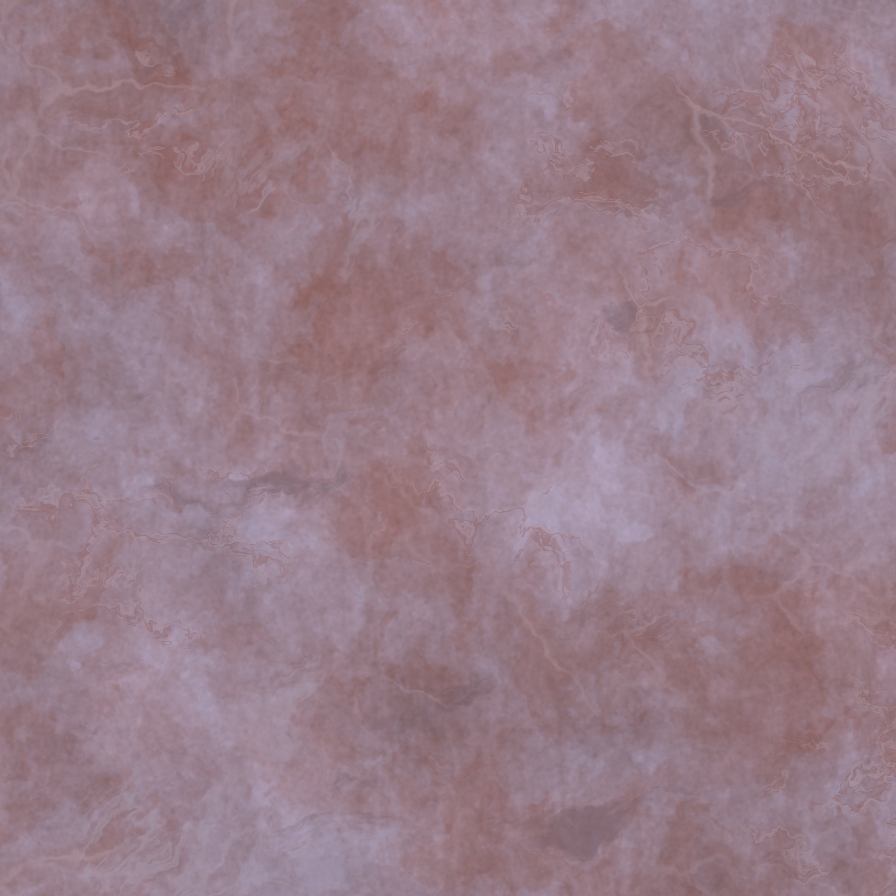
Write a three.js fragment shader that draws this texture.

```glsl
// Rose and lavender marble with mottled patches, pale broken veins and dark smudges.
varying vec2 vUv;

vec3 hash3(vec2 p) {
  vec3 q = fract(p.xyx * vec3(0.1031, 0.1030, 0.0973));
  q += dot(q, q.yxz + 33.33);
  return fract((q.xxy + q.yzz) * q.zyx);
}

mat2 turn(float a) {
  return mat2(cos(a), sin(a), -sin(a), cos(a));
}

// Smooth cellular noise: each cell drops one soft light or dark blob, mean zero.
float blobs(vec2 p) {
  vec2 cell = floor(p);
  float sum = 0.0;
  for (int y = -1; y <= 1; y++) {
    for (int x = -1; x <= 1; x++) {
      vec2 id = cell + vec2(float(x), float(y));
      vec3 h = hash3(id + 57.0);
      vec2 d = id + h.xy - p;
      float w = max(0.0, 1.0 - dot(d, d));
      sum += w * w * w * (h.z * 2.0 - 1.0);
    }
  }
  return sum;
}

// Layered blobs, standard deviation near 0.5.
float clouds(vec2 p) {
  float sum = 0.0;
  float gain = 1.0;
  for (int i = 0; i < 6; i++) {
    sum += gain * blobs(p);
    p = turn(0.6) * p * 2.03 + 11.7;
    gain *= 0.62;
  }
  return sum;
}

// Gap between the two nearest cell points: zero along the cracks.
float cracks(vec2 p) {
  vec2 cell = floor(p);
  float near = 8.0;
  float next = 8.0;
  for (int y = -1; y <= 1; y++) {
    for (int x = -1; x <= 1; x++) {
      vec2 id = cell + vec2(float(x), float(y));
      float d = length(id + hash3(id + 91.0).xy - p);
      next = min(next, max(near, d));
      near = min(near, d);
    }
  }
  return next - near;
}

void main() {
  vec2 p = vUv;
  vec2 warp = vec2(clouds(p * 5.0 + 3.0), clouds(p * 5.0 + 40.0));
  vec2 bent = p + warp * 0.03;

  // Broad lavender clouds, broken by crisper rust patches and mottling
  float haze = clouds(bent * vec2(3.6, 4.6) + 20.0);
  float patches = clouds(bent * vec2(9.0, 8.0) + 70.0);
  float mottle = clouds(p * vec2(26.0, 19.0) + warp * 0.6);
  float lavender = 0.66 + 0.36 * haze + 0.08 * patches + 0.13 * mottle;
  lavender -= 0.34 * smoothstep(0.1, 0.5, patches - 0.3 * haze + 0.25 * mottle);
  lavender += 0.18 * smoothstep(0.3, 0.65, -patches + 0.2 * mottle);

  // Vertical scuffs and fine grain
  float scuffs = blobs(p * vec2(95.0, 18.0)) + blobs(p * vec2(170.0, 50.0) + 9.0);
  scuffs *= smoothstep(-0.5, 0.6, warp.y);
  float grain = blobs(p * 75.0) + blobs(p * 140.0 + 5.0) + blobs(p * 240.0 + 15.0);
  lavender += 0.06 * scuffs + 0.05 * grain;

  vec3 rust = vec3(0.562, 0.414, 0.422);
  vec3 pale = vec3(0.615, 0.545, 0.620);
  vec3 color = mix(rust, pale, clamp(lavender, -0.15, 1.15));

  // Slow light and shade, then the surface tooth
  float shade = blobs(p * 3.0 + 14.0) + 0.8 * blobs(bent * 8.0 + 31.0);
  color *= 1.0 + 0.060 * shade + 0.020 * mottle + 0.020 * grain + 0.012 * scuffs;

  // Dark smudges, stretched along a shallow slope
  vec2 slope = turn(-0.25) * bent;
  float smudge = smoothstep(0.55, 1.4, clouds(slope * vec2(6.0, 14.0) + 52.0));
  color = mix(color, vec3(0.44, 0.35, 0.38), 0.5 * smudge);

  // Long veins and finer side cracks, each fading in and out
  vec2 veinPos = turn(0.5) * (p + warp * 0.022);
  float longGap = cracks(veinPos * vec2(2.8, 5.5) + 6.0);
  float fineGap = cracks(veinPos * vec2(8.0, 13.0) + 23.0);
  float longMask = smoothstep(0.1, 0.7, blobs(p * 6.0 + 63.0) + 0.35 * warp.y);
  float fineMask = smoothstep(0.1, 0.7, blobs(p * 7.0 + 81.0) + 0.4 * warp.x);
  float halo = longMask * (1.0 - smoothstep(0.0, 0.16, longGap));
  float vein = longMask * (1.0 - smoothstep(0.0, 0.035, longGap));
  float fine = fineMask * (1.0 - smoothstep(0.0, 0.09, fineGap));
  color = mix(color, vec3(0.56, 0.41, 0.40), 0.35 * halo);
  color = mix(color, vec3(0.68, 0.59, 0.64), 0.5 * vein + 0.35 * fine * (1.0 - vein));

  // Lacy threads: a pale line beside a rusty one
  float lace = clouds(bent * vec2(7.0, 12.0) + 17.0);
  float laceMask = smoothstep(0.05, 0.6, blobs(p * vec2(5.0, 7.0) + 26.0) + 0.2 * mottle);
  float paleThread = 1.0 - smoothstep(0.0, 0.11, abs(lace));
  float rustThread = 1.0 - smoothstep(0.0, 0.09, abs(lace - 0.15));
  color = mix(color, vec3(0.68, 0.59, 0.63), 0.42 * laceMask * paleThread);
  color = mix(color, vec3(0.57, 0.39, 0.37), 0.40 * laceMask * rustThread);

  // Milky diagonal wisps
  vec2 lean = turn(-0.95) * (p + warp * 0.022);
  float ridge = abs(clouds(lean * vec2(3.5, 11.0) + 35.0));
  float wispMask = smoothstep(0.15, 0.7, blobs(p * 5.0 + 48.0) + 0.2 * haze);
  float wisp = wispMask * (1.0 - smoothstep(0.0, 0.24, ridge));
  color = mix(color, vec3(0.65, 0.60, 0.67), 0.5 * wisp);

  gl_FragColor = vec4(color, 1.0);
}
```
